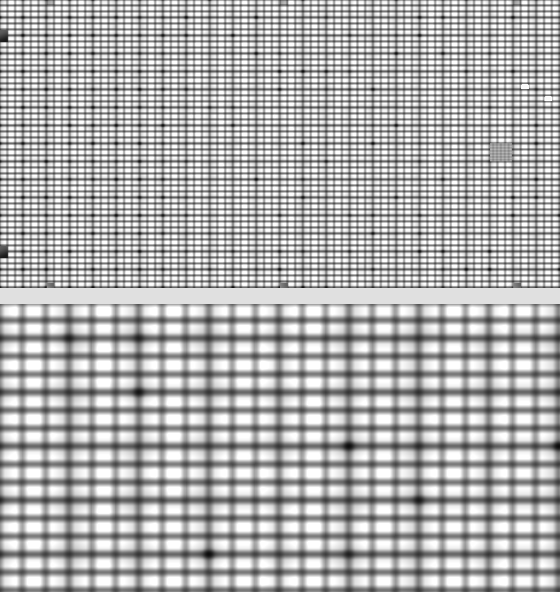
Top: the whole. Bottom: its middle third, enlarged.
Give the GLSL for this pattern, as a Shadertoy shader.

```glsl
// Grey woven grid: 72 x 48 softly shaded cells in blocks of three, with dark knots and a few worn cells.

const vec2 CELLS = vec2(72.0, 48.0);
const float BLOCK = 3.0;
const float TAU = 6.2831853;

float hash(vec2 p) {
    vec3 q = fract(vec3(p.xyx) * 0.1031);
    q += dot(q, q.yzx + 33.33);
    return fract((q.x + q.y) * q.z);
}

// Signed distance to a rounded box.
float roundBox(vec2 p, vec2 halfSize, float radius) {
    vec2 q = abs(p) - halfSize + radius;
    return length(max(q, 0.0)) + min(max(q.x, q.y), 0.0) - radius;
}

float coverage(float dist, float pixel) {
    return 1.0 - smoothstep(-0.5 * pixel, 0.5 * pixel, dist);
}

// Distance to the nearest whole multiple of a period.
float lineDistance(float x, float period) {
    return abs(x - period * floor(x / period + 0.5));
}

// Soft dark groove around each line; returns a brightness factor.
float groove(float dist, float width, float floorShade) {
    return mix(floorShade, 1.0, smoothstep(0.0, width, dist));
}

// Cell shading, with deeper grooves along the block borders.
float weave(vec2 p) {
    float columnShade = groove(lineDistance(p.x, 1.0), 0.30, 0.62);
    float rowShade = groove(lineDistance(p.y, 1.0), 0.36, 0.46);
    float blockColumn = groove(lineDistance(p.x, BLOCK), 0.85, 0.84);
    float blockRow = groove(lineDistance(p.y, BLOCK), 0.70, 0.86);
    float variation = 0.97 + 0.06 * hash(floor(p));
    variation *= 0.97 + 0.06 * hash(vec2(floor(p.x), 91.0));
    return 1.03 * columnShade * rowShade * blockColumn * blockRow * variation;
}

// Dark knots where block borders cross, stronger toward the left.
float knots(vec2 p) {
    vec2 id = floor(p / BLOCK + 0.5);
    vec2 offset = p - id * BLOCK;
    float leftBias = 1.0 - smoothstep(0.25, 0.40, p.x / CELLS.x);
    float chance = hash(id + 17.0);
    float strength = mix(smoothstep(0.55, 1.0, chance), 0.5 + 0.5 * chance, leftBias);
    return 1.0 - 0.8 * strength * exp(-dot(offset, offset) * 16.0);
}

// Dark cells on the left margin and grey cells along top and bottom.
float marginWear(float shade, vec2 p, float pixel) {
    for (int i = 0; i < 2; i++) {
        vec2 q = p - vec2(0.5, 6.0 + 36.0 * float(i));
        float mask = coverage(roundBox(q, vec2(0.5, 1.0), 0.0), pixel);
        float dark = mix(0.36, 0.10, smoothstep(-1.0, 1.0, q.y + 0.5 * q.x));
        shade = mix(shade, dark, mask);
    }
    for (int i = 0; i < 3; i++) {
        float x = p.x - 6.5 - 30.0 * float(i);
        float low = coverage(roundBox(vec2(x, p.y - CELLS.y + 0.45), vec2(0.5, 0.45), 0.0), pixel);
        float high = coverage(roundBox(vec2(x, p.y - 0.4), vec2(0.5, 0.4), 0.0), pixel);
        shade = mix(shade, 0.44 - 0.16 * x, low);
        shade *= 1.0 - 0.28 * high;
    }
    return shade;
}

// One faded block with a diagonal lattice.
float fadedBlock(float shade, vec2 p, float pixel) {
    vec2 q = p - vec2(64.4, 25.4);
    float mask = coverage(roundBox(q, vec2(1.4, 1.5), 0.0), pixel);
    float lattice = sin(TAU * (q.x + q.y)) * sin(TAU * (q.x - q.y));
    return mix(shade, 0.62 + 0.10 * lattice, mask);
}

// White cells with rounded tops.
float whiteCaps(float shade, vec2 p, float pixel) {
    for (int i = 0; i < 2; i++) {
        vec2 q = p - vec2(67.5, 14.45) - vec2(3.0, 2.0) * float(i);
        float dist = max(roundBox(q - vec2(0.0, 0.3), vec2(0.5, 0.75), 0.3), q.y - 0.42);
        shade = mix(shade, 0.99, coverage(dist, pixel));
    }
    return shade;
}

void mainImage(out vec4 fragColor, in vec2 fragCoord) {
    vec2 uv = fragCoord / iResolution.xy;
    vec2 p = vec2(uv.x, 1.0 - uv.y) * CELLS;
    float pixel = CELLS.x / iResolution.x;

    // Grooves sit just inside the right and lower cell edges.
    vec2 woven = p + vec2(0.05, 0.10);
    float shade = weave(woven) * knots(woven);
    shade = marginWear(shade, p, pixel);
    shade = fadedBlock(shade, p, pixel);
    shade = whiteCaps(shade, p, pixel);
    fragColor = vec4(vec3(clamp(shade, 0.0, 1.0)), 1.0);
}
```
